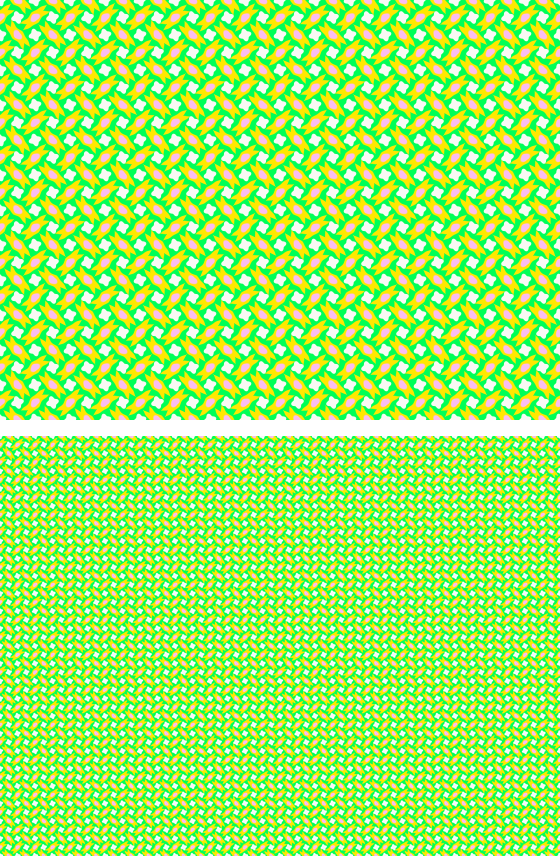
Top, the tile; bottom, the same tile 2 across and 2 down.
This pattern is drawn by a Shadertoy shader. Its source:

```glsl
// Basket weave of fork-tipped yellow blossoms with pink hearts on green,
// alternating with small white four-lobed flowers. A checkerboard of sites
// is searched over its nearest neighbours; site numbers wrap at the edges.

#define REPEATS vec2(16.0, 12.0)
#define GREEN vec3(0.0, 1.0, 0.34)
#define YELLOW vec3(1.0, 0.91, 0.0)
#define PINK vec3(0.98, 0.74, 0.95)
#define WHITE vec3(0.98, 0.975, 0.96)
#define LEAN 0.74          // angle of the rising blossoms
#define SWAY 0.08          // variation of that angle
#define HEART vec2(0.150, 0.098)
#define FLOWER_RADIUS 0.155
#define FLOWER_LOBE 0.030
#define FLOWER_TURN 0.30

vec2 rotate(vec2 p, float angle) {
    float c = cos(angle), s = sin(angle);
    return vec2(c * p.x + s * p.y, c * p.y - s * p.x);
}

// Four rounded lobes around a centre
float flowerDistance(vec2 p) {
    float angle = atan(p.y, p.x + 1e-6) - FLOWER_TURN;
    return length(p) - FLOWER_RADIUS - FLOWER_LOBE * cos(4.0 * angle);
}

// Long body with a V notch at each end; equal under a half turn
float blossomDistance(vec2 p) {
    p.y -= 0.018 * sin(9.0 * p.x);
    float along = abs(p.x);
    float side = p.y * sign(p.x);
    float across = abs(p.y);
    float halfWidth = 0.162 - 0.12 * along + 0.012 * cos(18.0 * along);
    float body = across - halfWidth;
    float notch = (along - 0.31 - 1.5 * across - 0.35 * side) * 0.555;
    return max(body, notch);
}

float heartDistance(vec2 p) {
    float wobble = 0.008 * sin(3.0 * atan(p.y, p.x + 1e-6));
    return (length(p / HEART) - 1.0) * HEART.y + wobble;
}

float coverage(float d, float pixel) {
    return 1.0 - smoothstep(-0.7 * pixel, 0.7 * pixel, d);
}

void mainImage(out vec4 fragColor, in vec2 fragCoord) {
    // Two sites per repeat in each direction
    vec2 grid = 2.0 * REPEATS * fragCoord / iResolution.xy;
    vec2 nearest = floor(grid + 0.5);
    float pixel = REPEATS.y / iResolution.y;
    float flower = 1e3, blossom = 1e3, heart = 1e3;

    for (int j = -1; j <= 1; j++) {
        for (int i = -1; i <= 1; i++) {
            vec2 site = nearest + vec2(i, j);
            vec2 id = mod(site, 2.0 * REPEATS);
            vec2 p = 0.5 * (grid - site);

            if (mod(id.x + id.y, 2.0) < 0.5) {
                flower = min(flower, flowerDistance(p));
            } else {
                // Odd rows rise, even rows stand a quarter turn away
                float falling = 1.0 - mod(id.y, 2.0);
                float sway = SWAY * sin(2.3 * id.x + 4.1 * id.y);
                vec2 q = rotate(p, LEAN + sway + 1.570796 * falling);
                blossom = min(blossom, blossomDistance(q));
                heart = min(heart, heartDistance(q));
            }
        }
    }

    // Flat layers from back to front
    vec3 color = mix(GREEN, YELLOW, coverage(blossom, pixel));
    color = mix(color, PINK, coverage(heart, pixel));
    color = mix(color, WHITE, coverage(flower, pixel));
    fragColor = vec4(color, 1.0);
}
```
